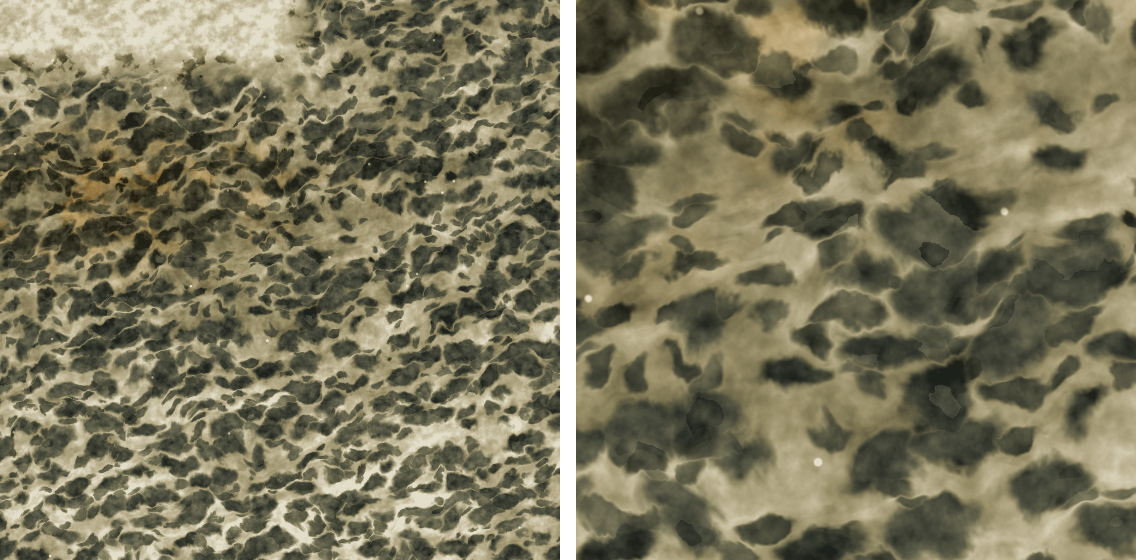
Left, the full canvas; right, a detail of the centre.
A WebGL 2 fragment shader for this texture:

```glsl
#version 300 es
precision highp float;

uniform vec2 u_resolution;
out vec4 fragColor;

const float TILT = 0.33;                         // direction of the foliation
const vec2 COARSE_CELLS = vec2(20.0, 28.0);
const vec2 FINE_CELLS = vec2(40.0, 54.0);
const float COARSE_FILL = 0.84;
const float FINE_FILL = 0.50;
const float EDGE_SOFTNESS = 0.13;
const float MATRIX_TONE = 0.69;
const float GRAIN_TONE = 0.16;
const float SHADOW_DEPTH = 0.23;
const vec2 SHADOW_CENTER = vec2(0.20, 0.65);
const vec2 VEIN_CORNER = vec2(0.52, 0.895);      // right and lower limit of the pale vein
const vec3 COOL_TINT = vec3(-0.025, 0.0, 0.035);
const vec3 RUST_TINT = vec3(0.10, 0.02, -0.06);
const vec3 PALETTE[6] = vec3[6](
  vec3(0.14, 0.13, 0.07), vec3(0.29, 0.275, 0.185), vec3(0.45, 0.42, 0.29),
  vec3(0.60, 0.56, 0.41), vec3(0.74, 0.70, 0.57), vec3(0.89, 0.87, 0.79));

float hash(vec2 p) {
  return fract(sin(dot(p, vec2(127.1, 311.7))) * 43758.5);
}

vec2 hash2(vec2 p) {
  return vec2(hash(p), hash(p + 57.3));
}

mat2 rotation(float angle) {
  float c = cos(angle), s = sin(angle);
  return mat2(c, -s, s, c);
}

float noise(vec2 p) {
  vec2 i = floor(p), f = fract(p);
  f = f * f * (3.0 - 2.0 * f);
  return mix(mix(hash(i), hash(i + vec2(1, 0)), f.x),
             mix(hash(i + vec2(0, 1)), hash(i + vec2(1, 1)), f.x), f.y);
}

float fbm(vec2 p) {
  float sum = 0.0, weight = 0.5;
  for (int i = 0; i < 4; i++) {
    sum += weight * noise(p);
    p = rotation(0.6) * p * 2.03 + 17.1;
    weight *= 0.5;
  }
  return sum / 0.9375;
}

vec2 warp(vec2 p, float frequency, float amount) {
  return p + amount * (vec2(fbm(p * frequency), fbm(p * frequency + 41.7)) - 0.5);
}

// Scattered rounded grains: x = coverage, y = random shade of the nearest grain
vec2 grains(vec2 p, float fill) {
  vec2 cell = floor(p);
  float nearest = 10.0, shade = 0.5;
  for (int y = -1; y <= 1; y++) {
    for (int x = -1; x <= 1; x++) {
      vec2 id = cell + vec2(x, y);
      if (hash(id + 9.2) > fill) continue;
      vec2 offset = p - id - 0.1 - 0.8 * hash2(id);
      offset = rotation(1.6 * (hash(id + 3.7) - 0.5)) * offset * vec2(0.85, 1.2);
      float d = length(offset) - mix(0.24, 0.58, hash(id + 21.4));
      if (d < nearest) {
        nearest = d;
        shade = hash(id + 33.8);
      }
    }
  }
  return vec2(1.0 - smoothstep(-EDGE_SOFTNESS, EDGE_SOFTNESS, nearest), shade);
}

vec3 ramp(float tone) {
  vec3 color = PALETTE[0];
  for (int i = 1; i < 6; i++)
    color = mix(color, PALETTE[i], clamp(tone * 5.0 - float(i - 1), 0.0, 1.0));
  return color;
}

void main() {
  vec2 p = gl_FragCoord.xy / u_resolution.y;
  vec2 q = rotation(TILT) * warp(warp(p, 9.0, 0.05), 45.0, 0.026);
  float speckle = fbm(p * 95.0) - 0.5;
  float fiber = fbm(q * vec2(16.0, 48.0)) - 0.5;

  // Broad zones: brown shadow, pale base and vein
  vec2 s = rotation(0.08) * (p - SHADOW_CENTER) / vec2(0.36, 0.12);
  float shadow = exp(-dot(s, s)) * (0.7 + 0.6 * fbm(p * vec2(6.0, 14.0)));
  float pale = 1.0 - smoothstep(0.05, 0.45, p.y);
  float ragged = 0.10 * (fbm(p * 18.0) - 0.5) + 0.03 * speckle;
  float veinEdge = max(VEIN_CORNER.y - p.y, p.x - VEIN_CORNER.x) + ragged;
  float vein = 1.0 - smoothstep(-0.015, 0.025, veinEdge);
  float rim = 1.0 - smoothstep(0.02, 0.065, veinEdge);

  // Fibrous matrix
  float tone = MATRIX_TONE + 0.65 * fiber + 0.35 * speckle + 0.13 * pale;
  tone += 0.35 * (fbm(p * 7.0 + 5.0) - 0.5);

  // Dark grains in two sizes
  vec2 coarse = grains(q * COARSE_CELLS, COARSE_FILL);
  vec2 fine = grains(q * FINE_CELLS + 13.0, FINE_FILL);
  float cover = max(coarse.x, 0.85 * fine.x) * (1.0 - rim);
  float shade = coarse.x > fine.x ? coarse.y : fine.y;
  float grainTone = GRAIN_TONE + 0.20 * (shade - 0.5) + 0.45 * speckle + 0.25 * fiber + 0.05 * pale;
  tone = mix(tone, grainTone, cover * 0.94);
  tone -= SHADOW_DEPTH * shadow * (1.0 - 0.5 * cover);

  // Vein with dark flecks along its rim
  float fleck = smoothstep(0.58, 0.72, fbm(p * 48.0 + 8.0)) * rim * (1.0 - vein);
  tone = mix(tone, 0.94 + 0.5 * speckle + 0.3 * fiber, vein * 0.9) - 0.5 * fleck;

  // Tiny bright glints
  vec2 glintId = floor(p * 60.0);
  float glintDistance = length(fract(p * 60.0) - 0.3 - 0.4 * hash2(glintId));
  float glint = step(0.985, hash(glintId + 71.0)) * (1.0 - smoothstep(0.06, 0.2, glintDistance));
  tone += 0.5 * glint;

  vec3 color = ramp(clamp(tone, 0.0, 1.0));
  color += COOL_TINT * cover * (1.0 - min(shadow, 1.0));
  color += RUST_TINT * shadow * (1.0 - cover) * smoothstep(0.4, 0.7, fbm(p * 22.0));
  fragColor = vec4(clamp(color, 0.0, 1.0), 1.0);
}
```
